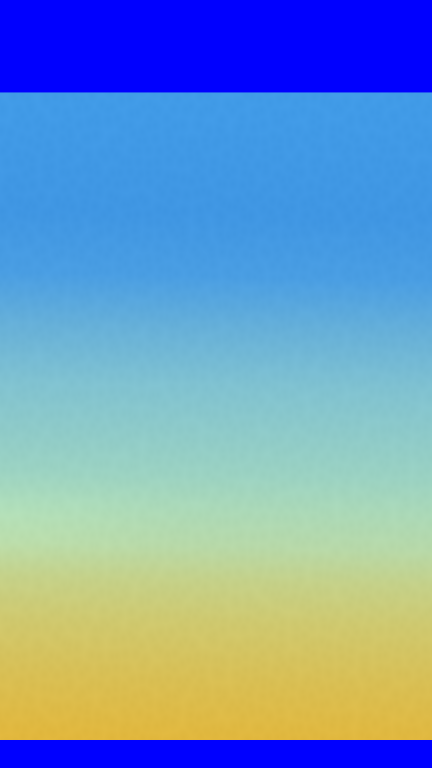
Give the GLSL for this background, as a Shadertoy shader.

```glsl
// A hazy sky fading from blue through pale green to gold, between two pure blue bars.
// Colour stops are blended by height along a slight tilt, with a soft glow at the left
// and a faint mottling of cellular noise.

vec2 hash2(vec2 p) {
    vec3 q = fract(p.xyx * vec3(0.1031, 0.103, 0.0973));
    q += dot(q, q.yzx + 33.33);
    return fract((q.xx + q.yz) * q.zy);
}

// Distance to the nearest scattered cell centre
float cellNoise(vec2 p) {
    vec2 cell = floor(p), local = fract(p);
    float nearest = 2.0;
    for (int j = -1; j <= 1; j++)
    for (int i = -1; i <= 1; i++) {
        vec2 offset = vec2(i, j);
        nearest = min(nearest, length(offset + hash2(cell + offset) - local));
    }
    return nearest;
}

// Each stop holds a colour and the height where it lies
vec3 skyGradient(float height) {
    vec4 stops[12] = vec4[12](
        vec4(0.885, 0.72, 0.24, 0.037), vec4(0.85, 0.75, 0.33, 0.115),
        vec4(0.81, 0.79, 0.44, 0.193), vec4(0.77, 0.82, 0.54, 0.245),
        vec4(0.72, 0.85, 0.66, 0.288), vec4(0.67, 0.85, 0.72, 0.336),
        vec4(0.61, 0.825, 0.76, 0.380), vec4(0.50, 0.76, 0.82, 0.500),
        vec4(0.40, 0.69, 0.85, 0.573), vec4(0.29, 0.62, 0.89, 0.640),
        vec4(0.25, 0.59, 0.89, 0.720), vec4(0.255, 0.61, 0.91, 0.880));
    vec3 color = stops[0].rgb;
    for (int i = 1; i < 12; i++) {
        float blend = (height - stops[i - 1].a) / (stops[i].a - stops[i - 1].a);
        color = mix(color, stops[i].rgb, clamp(blend, 0.0, 1.0));
    }
    return color;
}

void mainImage(out vec4 fragColor, in vec2 fragCoord) {
    vec2 uv = fragCoord / iResolution.xy;
    vec2 p = fragCoord / iResolution.x;

    // Slightly tilted sky
    vec3 color = skyGradient(uv.y + 0.012 * (uv.x - 0.5));

    // Pale glow on the left of the green band
    vec2 glowOffset = (uv - vec2(0.0, 0.32)) / vec2(0.3, 0.05);
    color += vec3(0.02, 0.025, 0.015) * exp(-dot(glowOffset, glowOffset));

    // Faint paper-like mottling
    color += 0.016 * (cellNoise(p * vec2(45.0, 36.0)) - 0.5);

    // Bars at the top and bottom
    float soft = 0.5 / iResolution.y;
    float sky = smoothstep(-soft, soft, uv.y - 0.0365)
              * smoothstep(-soft, soft, 0.8796 - uv.y);
    fragColor = vec4(mix(vec3(0.0, 0.0, 1.0), color, sky), 1.0);
}
```
